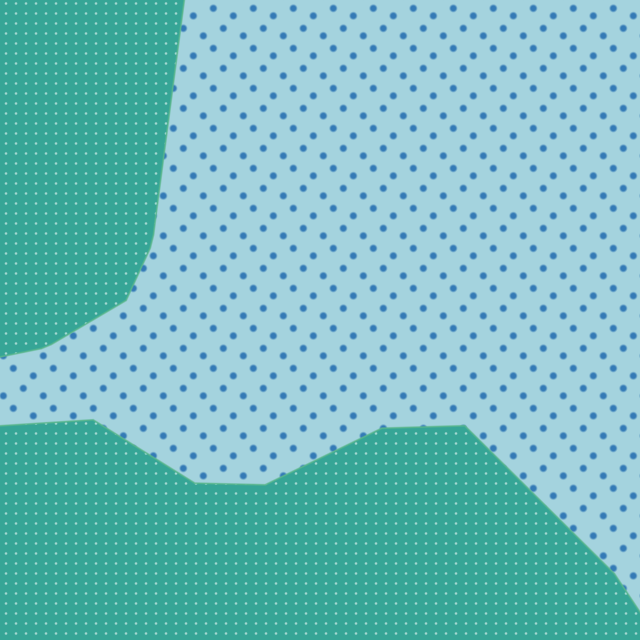
Give the GLSL for this background, as a Shadertoy shader.

```glsl
// Two flat green land shapes over a pale blue field, both covered in dots.
// The shores are signed distances to polylines; the dots are repeated cells:
// four staggered blue dots per water cell, one light dot per land cell.

#define WATER_CELLS 16.0
#define WATER_DOT_RADIUS 0.0053
#define WATER_DOT_SOFT 0.0022
#define LAND_CELLS 64.0
#define LAND_DOT_RADIUS 0.0019
#define LAND_DOT_SOFT 0.0013
#define SHORE_WIDTH 0.0022

const vec3 WATER     = vec3(0.643, 0.827, 0.871);
const vec3 WATER_DOT = vec3(0.205, 0.480, 0.715);
const vec3 LAND      = vec3(0.210, 0.647, 0.590);
const vec3 LAND_DOT  = vec3(0.640, 0.850, 0.820);
const vec3 SHORE     = vec3(0.350, 0.715, 0.550);

// Shore corners, ordered from left to right
const vec2 UPPER_SHORE[8] = vec2[8](
    vec2(-0.0755, 0.4258), vec2(0.0651, 0.4544), vec2(0.0807, 0.4609),
    vec2(0.1979, 0.5299), vec2(0.2357, 0.6120), vec2(0.2409, 0.6328),
    vec2(0.2435, 0.6536), vec2(0.2995, 1.0794));
const vec2 LOWER_SHORE[8] = vec2[8](
    vec2(-0.0781, 0.3307), vec2(0.1458, 0.3451), vec2(0.3047, 0.2461),
    vec2(0.4141, 0.2435), vec2(0.5964, 0.3320), vec2(0.7266, 0.3359),
    vec2(0.9609, 0.1042), vec2(1.0417, -0.0169));

// Distance to a polyline, positive above it and negative below it
float distanceAbove(vec2 p, vec2 shore[8]) {
    float nearest = 10.0;
    float side = -1.0;
    for (int i = 0; i < 7; i++) {
        vec2 start = shore[i];
        vec2 span = shore[i + 1] - start;
        vec2 rel = p - start;
        float along = clamp(dot(rel, span) / dot(span, span), 0.0, 1.0);
        nearest = min(nearest, length(rel - span * along));
        if (rel.x >= 0.0 && rel.x < span.x)
            side = rel.y * span.x > rel.x * span.y ? 1.0 : -1.0;
    }
    return side * nearest;
}

// Distance to the nearest copy of a point repeated in unit cells
float repeatedPoint(vec2 cell, vec2 center) {
    return length(fract(cell - center + 0.5) - 0.5);
}

// Two diagonal pairs of points in each water cell
float waterDotDistance(vec2 p) {
    float nearest = 1.0;
    for (int i = 0; i < 4; i++) {
        float pair = float(i / 2);
        float member = float(i % 2);
        vec2 center = vec2(1.0 / 3.0, 5.0 / 24.0)
                    + pair * vec2(0.5, 0.1875) + member * vec2(0.25, 0.5);
        nearest = min(nearest, repeatedPoint(p * WATER_CELLS, center));
    }
    return nearest / WATER_CELLS;
}

float landDotDistance(vec2 p) {
    return repeatedPoint(p * LAND_CELLS, vec2(0.6, 0.35)) / LAND_CELLS;
}

// Coverage of a disc with a soft rim
float disc(float dist, float radius, float soft) {
    return 1.0 - smoothstep(radius - soft, radius + soft, dist);
}

void mainImage(out vec4 fragColor, in vec2 fragCoord) {
    vec2 uv = fragCoord / iResolution.y;
    vec2 fromTop = vec2(uv.x, 1.0 - uv.y);
    float pixel = 1.0 / iResolution.y;

    // Dotted water
    float waterDot = disc(waterDotDistance(fromTop), WATER_DOT_RADIUS,
                          max(WATER_DOT_SOFT, 0.7 * pixel));
    vec3 water = mix(WATER, WATER_DOT, waterDot);

    // Dotted land with a brighter rim
    float inland = max(-distanceAbove(uv, UPPER_SHORE),
                       -distanceAbove(uv, LOWER_SHORE) * -1.0 * -1.0);
    float landDot = disc(landDotDistance(fromTop), LAND_DOT_RADIUS,
                         max(LAND_DOT_SOFT, 0.6 * pixel));
    float upperInland = distanceAbove(uv, UPPER_SHORE);
    float lowerInland = -distanceAbove(uv, LOWER_SHORE);
    inland = max(upperInland, lowerInland);
    vec3 land = mix(LAND, LAND_DOT, landDot);
    land = mix(SHORE, land, smoothstep(SHORE_WIDTH - pixel, SHORE_WIDTH + pixel, inland));

    // Land over water
    float landMask = smoothstep(-pixel, pixel, inland);
    fragColor = vec4(mix(water, land, landMask), 1.0);
}
```
